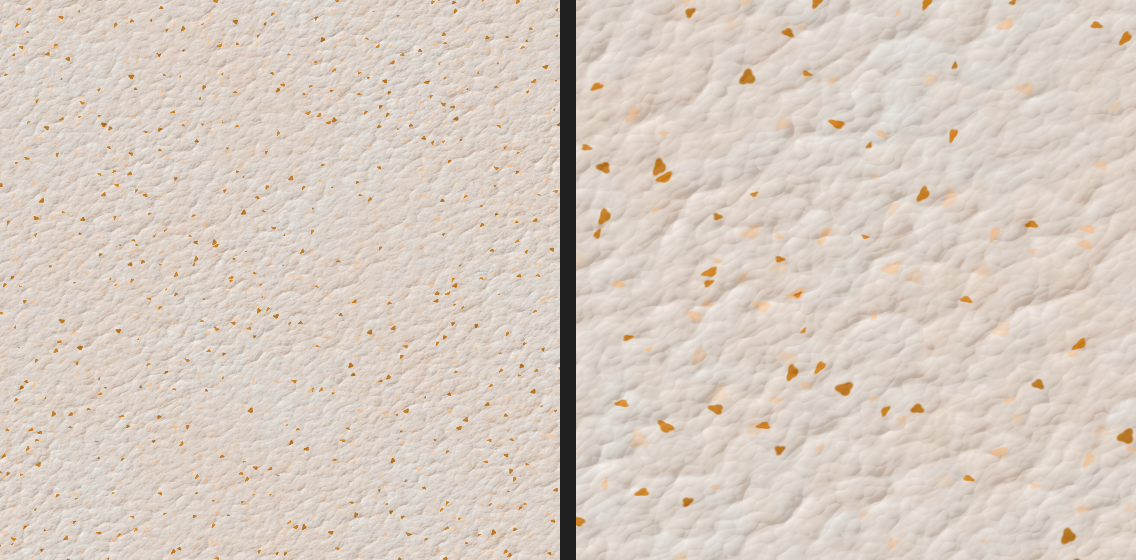
Left: the whole. Right: its middle third, enlarged.
Give the GLSL for this texture, as a three.js fragment shader.

```glsl
// Pale pebbled stucco with slanted grains, ochre chips and faint peach flecks.
#define GRAIN_SCALE 62.0
#define GRAIN_ANGLE 0.42
#define GRAIN_STRETCH 1.45
#define RELIEF_GAIN 1.55
#define OCHRE_GRID 32.0
#define PEACH_GRID 42.0
#define EDGE 0.0011
#define BASE_COLOR vec3(0.862, 0.819, 0.782)
#define RELIEF_COLOR vec3(0.040, 0.047, 0.052)
#define PINK_SHIFT vec3(0.006, -0.013, -0.024)
#define OCHRE_COLOR vec3(0.770, 0.480, 0.120)
#define PEACH_COLOR vec3(0.930, 0.740, 0.560)

varying vec2 vUv;

vec3 hash3(vec2 cell) {
  vec3 q = fract(cell.xyx * vec3(0.1031, 0.1030, 0.0973));
  q += dot(q, q.yxz + 33.33);
  return fract((q.xxy + q.yzz) * q.zyx);
}

vec2 rotate(vec2 p, float angle) {
  float c = cos(angle), s = sin(angle);
  return vec2(c * p.x + s * p.y, c * p.y - s * p.x);
}

// Slow drift from layered sines, about -1 to 1
float drift(vec2 p) {
  return 0.5 * sin(p.x * 9.0 + 2.0 * sin(p.y * 7.0 + 1.0))
       + 0.5 * sin(p.y * 13.0 - p.x * 6.0 + 1.7 * sin(p.x * 11.0));
}

// Soft cellular domes: xy = offset from the dome centre, z = grain tint
vec3 grains(vec2 p) {
  p += 0.22 * sin(p.yx * 1.7 + 1.3 * sin(p * 0.63));
  vec2 cell = floor(p);
  vec3 sum = vec3(0.0);
  float total = 0.0;
  for (int y = -1; y <= 1; y++) {
    for (int x = -1; x <= 1; x++) {
      vec2 id = cell + vec2(float(x), float(y));
      vec3 rnd = hash3(id);
      vec2 away = p - id - rnd.xy;
      float weight = (0.15 + rnd.z) * exp(-11.0 * dot(away, away));
      sum += weight * vec3(away, fract(rnd.z * 17.0));
      total += weight;
    }
  }
  return sum / max(total, 0.00001);
}

// Scattered irregular chips: x = coverage, y = random shade
vec2 chips(vec2 uv, float grid, float share, float halfLength, float seed) {
  vec2 p = uv * grid;
  vec2 cell = floor(p);
  vec2 result = vec2(0.0);
  for (int y = -1; y <= 1; y++) {
    for (int x = -1; x <= 1; x++) {
      vec2 id = cell + vec2(float(x), float(y));
      vec3 place = hash3(id + seed);
      vec3 form = hash3(id + seed + 57.0);
      vec2 d = rotate((p - id - place.xy) / grid, GRAIN_ANGLE + 1.8 * (form.x - 0.5));
      d.y *= 1.2 + 0.9 * form.y;
      float outline = 1.0 + 0.2 * sin(3.0 * atan(d.y, d.x + 0.000001) + 6.3 * form.z);
      float radius = halfLength * mix(0.5, 1.25, form.z) * outline;
      float present = step(place.z, share);
      float cover = present * (1.0 - smoothstep(-EDGE, EDGE, length(d) - radius));
      if (cover > result.x) result = vec2(cover, form.y);
    }
  }
  return result;
}

void main() {
  // Slanted grain space, with the light kept at the upper left
  vec2 p = rotate(vUv, GRAIN_ANGLE) / vec2(GRAIN_STRETCH, 1.0) * GRAIN_SCALE;
  vec2 light = rotate(vec2(-0.6, 0.8), GRAIN_ANGLE);
  float slow = drift(vUv);

  // Three sizes of grain lit by their slopes
  vec3 coarse = grains(p);
  vec3 medium = grains(rotate(p, 0.35) * 1.9 + 19.0);
  vec3 fine = grains(rotate(p, -0.3) * 3.6 + 43.0);
  float slope = dot(coarse.xy, light)
              + 0.85 * dot(rotate(medium.xy, -0.35), light)
              + 0.65 * dot(rotate(fine.xy, 0.3), light);
  float relief = RELIEF_GAIN * slope * (1.0 + 0.15 * slow);
  relief += 0.35 * (medium.z - 0.5);
  relief -= 0.9 * smoothstep(0.55, 1.5, -relief);

  // Plaster with a patchy pink tint
  float pink = 0.55 * drift(vUv * 1.3 + 4.0) + 1.4 * (coarse.z - 0.5);
  vec3 color = BASE_COLOR + relief * RELIEF_COLOR + pink * PINK_SHIFT;

  // Soft peach flecks below crisp ochre chips
  vec2 peach = chips(vUv, PEACH_GRID, 0.36 + 0.12 * slow, 0.0046, 11.0);
  vec3 peachLit = PEACH_COLOR + 0.6 * relief * RELIEF_COLOR;
  color = mix(color, peachLit, peach.x * mix(0.25, 0.85, peach.y));
  vec2 ochre = chips(vUv, OCHRE_GRID, 0.40 + 0.12 * slow, 0.0040, 83.0);
  vec3 ochreLit = OCHRE_COLOR * mix(0.92, 1.08, ochre.y) + 0.7 * relief * RELIEF_COLOR;
  color = mix(color, ochreLit, ochre.x * 0.95);

  gl_FragColor = vec4(clamp(color, 0.0, 1.0), 1.0);
}
```
